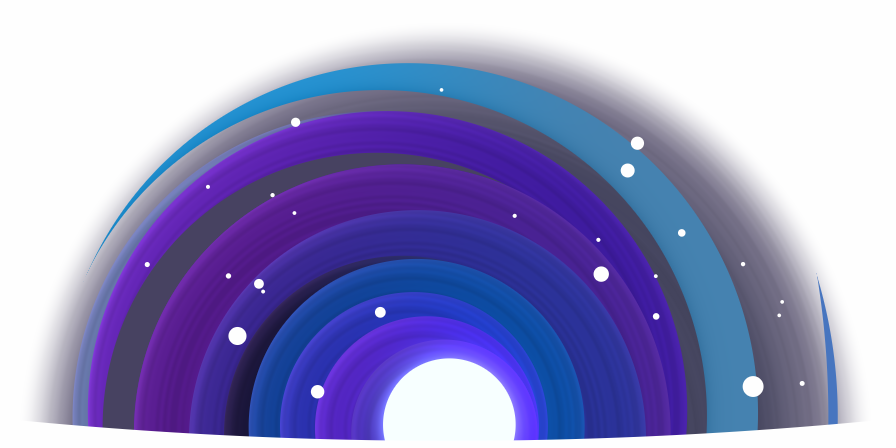
A WebGL 2 fragment shader for this background:

```glsl
#version 300 es
precision highp float;
// A half-disc galaxy: off-centre discs are painted from the outside in, so that
// their uneven gaps read as swirling arms around a white core. Hashed stars are
// scattered on top, and a shallow parabola trims the lower edge.
uniform vec2 u_resolution;
out vec4 outColor;

float hash(float n) {
    n = fract(n * 0.1031);
    n *= n + 33.33;
    return fract(n * (n + n));
}

float noise(float x) {
    float f = fract(x);
    return mix(hash(floor(x)), hash(floor(x) + 1.0), f * f * (3.0 - 2.0 * f));
}

// Antialiased coverage of the region where the distance is negative
float cover(float d) {
    return clamp(0.5 - d * u_resolution.y, 0.0, 1.0);
}

float circle(vec2 p, vec2 center, float radius) {
    return length(p - center) - radius;
}

// Crescent inside the first circle and outside the second
float crescent(float outer, float inner) {
    return cover(max(outer, -inner));
}

// Disc shaded from left to right, with a glowing rim and fine curved streaks
void paintDisc(inout vec3 color, vec2 p, vec2 center, float radius, vec3 left, vec3 right) {
    float d = circle(p, center, radius);
    float side = smoothstep(-0.8, 0.8, (p.x - center.x) / radius);
    vec3 fill = mix(left, right, side);
    fill += vec3(0.13, 0.08, 0.15) * exp(min(d, 0.0) * 45.0) * (1.0 - 0.5 * side);
    fill *= 0.95 + 0.1 * noise(d * 130.0 + p.x * 5.0 + 200.0);
    color = mix(color, fill, cover(d));
}

void main() {
    // Canvas height is one unit, with x measured from the middle
    vec2 p = (gl_FragCoord.xy - vec2(0.5 * u_resolution.x, 0.0)) / u_resolution.y;
    vec3 white = vec3(0.995);

    // Grey haze fading into the white surround
    float r = length(p - vec2(-0.005, -0.003));
    vec3 haze = mix(vec3(0.27, 0.27, 0.37), vec3(0.47, 0.45, 0.54), smoothstep(0.66, 0.86, r));
    haze *= 0.97 + 0.06 * noise(r * 150.0 + p.x * 9.0 + 50.0);
    vec3 color = mix(white, haze, smoothstep(0.956, 0.815, r));

    // Sky-blue arm and the thin sliver at the far right
    float skyOuter = circle(p, vec2(-0.089, 0.078), 0.781);
    float skyInner = circle(p, vec2(-0.151, 0.070), 0.729);
    vec3 sky = mix(vec3(0.15, 0.58, 0.83), vec3(0.27, 0.51, 0.69), smoothstep(-0.4, 0.4, p.x));
    sky -= 0.06 * exp(-abs(skyInner) * 60.0);
    color = mix(color, sky, crescent(skyOuter, skyInner));
    float sliver = crescent(circle(p, vec2(-0.219, 0.070), 1.089),
                            circle(p, vec2(-1.130, 0.070), 1.979));
    color = mix(color, vec3(0.28, 0.46, 0.75), sliver * step(0.0, p.x));

    // Slate fringe and the broad violet arm
    paintDisc(color, p, vec2(-0.156, 0.070), 0.682, vec3(0.35, 0.43, 0.60), vec3(0.20, 0.18, 0.38));
    paintDisc(color, p, vec2(-0.135, 0.083), 0.669, vec3(0.36, 0.13, 0.67), vec3(0.23, 0.10, 0.60));

    // Grey gap tapering towards the upper right
    float gap = crescent(circle(p, vec2(-0.159, 0.047), 0.612),
                         circle(p, vec2(-0.102, 0.034), 0.599));
    color = mix(color, vec3(0.28, 0.26, 0.38), gap);

    // Purple, indigo, shadow, teal, blue and violet inner arms
    paintDisc(color, p, vec2(-0.102, 0.034), 0.599, vec3(0.32, 0.10, 0.53), vec3(0.27, 0.13, 0.56));
    paintDisc(color, p, vec2(-0.068, 0.021), 0.510, vec3(0.21, 0.14, 0.54), vec3(0.16, 0.19, 0.58));
    paintDisc(color, p, vec2(-0.102, 0.031), 0.398, vec3(0.08, 0.07, 0.20), vec3(0.10, 0.18, 0.45));
    paintDisc(color, p, vec2(-0.070, 0.047), 0.375, vec3(0.06, 0.24, 0.56), vec3(0.04, 0.29, 0.62));
    paintDisc(color, p, vec2(-0.076, 0.049), 0.299, vec3(0.15, 0.18, 0.65), vec3(0.10, 0.22, 0.75));
    paintDisc(color, p, vec2(-0.047, 0.044), 0.250, vec3(0.30, 0.13, 0.72), vec3(0.22, 0.14, 0.86));
    paintDisc(color, p, vec2(-0.008, 0.034), 0.208, vec3(0.22, 0.13, 0.62), vec3(0.29, 0.13, 0.96));

    // White core with a tight halo
    float core = circle(p, vec2(0.003, 0.052), 0.148);
    color += vec3(0.25, 0.35, 0.40) * exp(-max(core, 0.0) * 45.0);
    color = mix(color, vec3(0.97, 1.0, 1.0), cover(core));

    // Stars scattered over the half-disc, mostly small
    for (float i = 1.0; i < 26.0; i++) {
        float angle = 3.14159 * (0.04 + 0.92 * hash(i * 7.3 + 2.0));
        float reach = mix(0.24, 0.82, sqrt(hash(i * 13.7 + 5.0)));
        float size = mix(0.004, 0.024, pow(hash(i * 19.1 + 9.0), 2.5));
        vec2 star = reach * vec2(cos(angle), sin(angle)) + vec2(0.0, 0.04);
        color = mix(color, white, cover(circle(p, star, size)));
    }

    // Curved lower edge
    color = mix(color, white, cover(p.y - 0.016 - 0.05 * p.x * p.x));
    outColor = vec4(clamp(color, 0.0, 1.0), 1.0);
}
```
